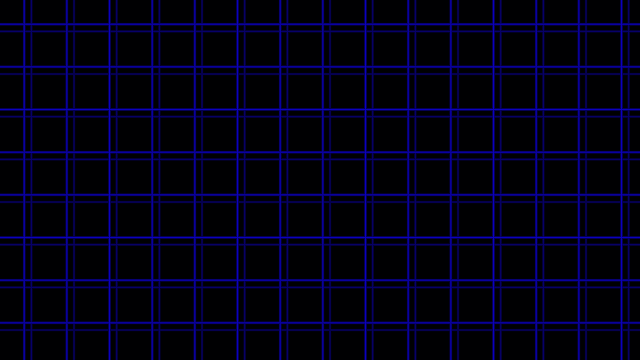
A WebGL 2 fragment shader for this pattern:

```glsl
#version 300 es
precision highp float;
// Black plaid grid of square cells, each crossed by a bright blue line and a
// fainter parallel companion on both axes. Cells come from fract(), and every
// line is a soft ramp over the wrapped distance to its centre.

uniform vec2 u_resolution;
out vec4 outColor;

// Layout: all lengths below are in cells, measured from the top left.
const float CELLS_ACROSS = 15.0;
const float MAIN_OFFSET  = 0.567;
const float FAINT_OFFSET = 0.735;
const float MAIN_RADIUS  = 0.041;
const float FAINT_RADIUS = 0.038;

// Colours
const vec3 GROUND     = vec3(0.0, 0.0, 0.006);
const vec3 MAIN_BLUE  = vec3(0.045, 0.0, 0.76);
const vec3 FAINT_BLUE = vec3(0.03, 0.002, 0.45);

// Coverage of a repeating line on each axis, never thinner than one pixel.
vec2 softLine(vec2 cell, float offset, float radius, float pixel) {
    vec2 dist = abs(fract(cell - offset + 0.5) - 0.5);
    return clamp(1.0 - dist / max(radius, pixel), 0.0, 1.0);
}

void main() {
    // Square cells sized by the canvas width, y running down from the top
    float pixel = CELLS_ACROSS / u_resolution.x;
    vec2 fromTop = vec2(gl_FragCoord.x, u_resolution.y - gl_FragCoord.y);
    vec2 cell = fromTop * pixel;

    // Strongest line of each kind, vertical or horizontal
    vec2 mainLines  = softLine(cell, MAIN_OFFSET, MAIN_RADIUS, pixel);
    vec2 faintLines = softLine(cell, FAINT_OFFSET, FAINT_RADIUS, pixel);
    float mainCover  = max(mainLines.x, mainLines.y);
    float faintCover = max(faintLines.x, faintLines.y);

    // The brighter line wins where they cross
    vec3 color = max(GROUND, max(MAIN_BLUE * mainCover, FAINT_BLUE * faintCover));
    outColor = vec4(color, 1.0);
}
```
